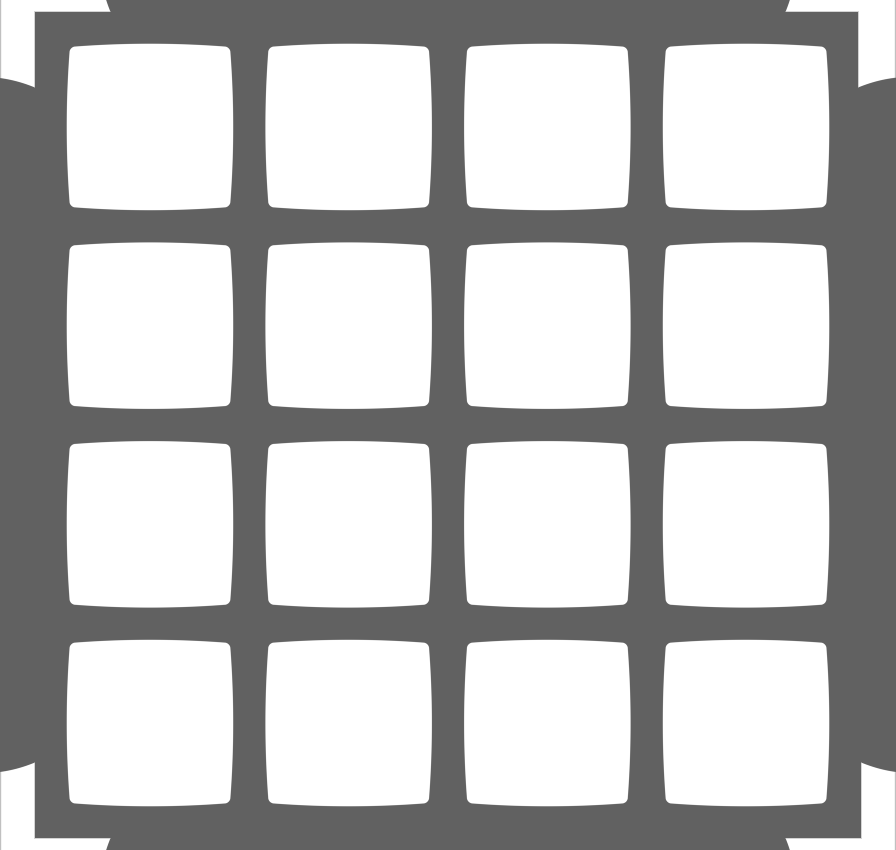
Give the GLSL for this pattern, as a Shadertoy shader.

```glsl
// Signed distance to a square window with bowed sides and small round corners
float bowedWindow(vec2 p) {
    vec2 a = abs(p);
    vec2 e = a + 0.1 * a.yx * a.yx - 0.394;
    return length(max(e, 0.0)) + min(max(e.x, e.y), 0.0) - 0.025;
}

// Positive inside the open notches at the canvas corners
float cornerNotch(vec2 p) {
    // The upper right arm of the frame is slightly shorter
    float trim = p.x > 0.0 && p.y > 0.0 ? 0.015 : 0.0;
    vec2 q = abs(p);
    vec2 beyond = q - vec2(2.08 - trim, 2.08);
    float outside = max(beyond.x, beyond.y);
    float u = max(outside, 0.0);
    float lobeEnd = 1.699 + 0.41 * u - 0.8 * u * u;
    float along = beyond.x > beyond.y ? q.y : q.x;
    return min(outside, along - lobeEnd);
}

void mainImage(out vec4 fragColor, in vec2 fragCoord) {
    // One unit is one grid cell, centred on the canvas
    float pixel = 4.278 / iResolution.y;
    vec2 p = (fragCoord - 0.5 * iResolution.xy) * pixel;
    float soft = 0.7 * pixel;

    // Four by four windows
    float inGrid = step(max(abs(p.x), abs(p.y)), 2.0);
    float window = inGrid * (1.0 - smoothstep(-soft, soft, bowedWindow(fract(p) - 0.5)));

    // Corner notches with a faint line along the canvas sides
    float notch = smoothstep(-soft, soft, cornerNotch(p));
    float sideGap = 0.5 * iResolution.x * pixel - abs(p.x);
    float sideLine = 1.0 - smoothstep(0.006 - soft, 0.006 + soft, sideGap);
    notch *= 1.0 - 0.4 * sideLine;

    fragColor = vec4(vec3(mix(0.38, 1.0, max(window, notch))), 1.0);
}
```
